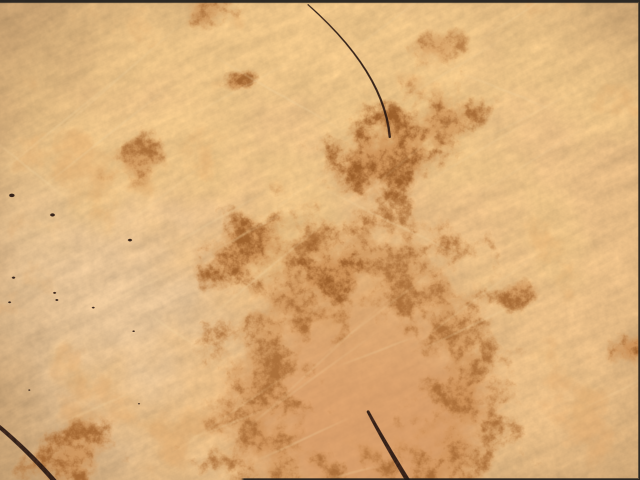
A Shadertoy shader for this texture:

```glsl
// Magnified fair skin with mottled brown pigment, pale creases and a few dark hairs.

const vec3 SKIN = vec3(0.91, 0.74, 0.525);
const vec3 SKIN_GOLD = vec3(0.925, 0.765, 0.53);
const vec3 SKIN_PALE = vec3(0.89, 0.77, 0.62);
const vec3 SKIN_SHADE = vec3(0.75, 0.60, 0.42);
const vec3 CREASE = vec3(0.94, 0.82, 0.62);
const vec3 TAN = vec3(0.81, 0.565, 0.33);
const vec3 BROWN = vec3(0.62, 0.38, 0.17);
const vec3 ROSE = vec3(0.82, 0.53, 0.35);
const vec3 HAIR = vec3(0.14, 0.08, 0.06);

// Pigment patches: centre, radius, strength
const vec4 PATCHES[11] = vec4[11](
    vec4(0.81, 0.68, 0.115, 1.0), vec4(0.92, 0.74, 0.075, 0.8),
    vec4(0.51, 0.48, 0.085, 0.95), vec4(0.69, 0.43, 0.085, 1.0),
    vec4(0.29, 0.67, 0.052, 0.75), vec4(0.50, 0.83, 0.026, 0.9),
    vec4(0.91, 0.90, 0.048, 0.6), vec4(0.43, 0.98, 0.045, 0.7),
    vec4(0.15, 0.05, 0.075, 0.85), vec4(1.31, 0.27, 0.042, 1.0),
    vec4(1.08, 0.39, 0.035, 0.8));

vec2 hash2(vec2 p) {
    vec2 q = vec2(dot(p, vec2(127.1, 311.7)), dot(p, vec2(269.5, 183.3)));
    return fract(sin(q) * 43758.55);
}

vec2 gradient(vec2 cell) {
    float a = 6.2832 * hash2(cell).x;
    return vec2(cos(a), sin(a));
}

float gradientNoise(vec2 p) {
    vec2 i = floor(p), f = fract(p);
    vec2 u = f * f * f * (f * (f * 6.0 - 15.0) + 10.0);
    vec2 e = vec2(1.0, 0.0);
    float low = mix(dot(gradient(i), f), dot(gradient(i + e), f - e), u.x);
    float high = mix(dot(gradient(i + e.yx), f - e.yx), dot(gradient(i + 1.0), f - 1.0), u.x);
    return mix(low, high, u.y);
}

float fbm(vec2 p, int octaves) {
    float sum = 0.0, amp = 0.6;
    for (int i = 0; i < octaves; i++) {
        sum += amp * gradientNoise(p);
        p = mat2(1.6, 1.2, -1.2, 1.6) * p + 7.3;
        amp *= 0.55;
    }
    return sum;
}

vec2 rotate(vec2 p, float a) {
    return vec2(cos(a) * p.x + sin(a) * p.y, cos(a) * p.y - sin(a) * p.x);
}

float softDisc(float d, float inner, float outer) {
    return 1.0 - smoothstep(inner, outer, d);
}

// x: distance to the segment, y: position along it
vec2 segment(vec2 p, vec2 a, vec2 b) {
    float t = clamp(dot(p - a, b - a) / dot(b - a, b - a), 0.0, 1.0);
    return vec2(length(p - mix(a, b, t)), t);
}

// Quadratic curve whose half width runs from w0 to w1
float hair(vec2 p, vec2 a, vec2 c, vec2 b, float w0, float w1, float blur) {
    float cover = 0.0;
    vec2 last = a;
    for (int i = 1; i <= 14; i++) {
        float t = float(i) / 14.0;
        vec2 next = mix(mix(a, c, t), mix(c, b, t), t);
        vec2 s = segment(p, last, next);
        float w = mix(w0, w1, t - (1.0 - s.y) / 14.0);
        cover = max(cover, softDisc(s.x, w - blur, w + blur));
        last = next;
    }
    return cover;
}

// Long faint lines, most of them rising to the right
float creases(vec2 p) {
    float sum = 0.0;
    for (int i = 0; i < 34; i++) {
        vec2 h = hash2(vec2(float(i), 3.7)), k = hash2(vec2(float(i), 9.1));
        float angle = k.x < 0.75 ? mix(0.25, 0.75, h.y) : mix(-0.7, -0.3, h.x);
        vec2 mid = vec2(h.x * 1.33, k.y);
        vec2 arm = vec2(cos(angle), sin(angle)) * mix(0.06, 0.22, h.y);
        vec2 s = segment(p, mid - arm, mid + arm);
        sum += softDisc(s.x, 0.0, 0.0045) * sin(3.14 * s.y) * mix(0.3, 0.9, k.x);
    }
    return min(sum, 1.0);
}

float pigment(vec2 p, float mottle) {
    float sum = 0.0;
    for (int i = 0; i < 11; i++) {
        vec4 s = PATCHES[i];
        vec2 q = rotate(p - s.xy, 0.45) * vec2(0.85, 1.3);
        sum = max(sum, s.w * softDisc(length(q) / s.z - 1.3 * mottle, 0.35, 1.25));
    }
    // Broad ragged arch across the lower middle
    float r = length((p - vec2(0.755, 0.19)) / vec2(0.22, 0.28));
    float arch = softDisc(abs(r - 1.0) - 0.9 * mottle, 0.0, 0.5);
    return max(sum, 0.72 * arch);
}

float specks(vec2 p, float blur) {
    float cover = 0.0;
    for (int i = 0; i < 11; i++) {
        vec2 h = hash2(vec2(float(i), 21.3));
        float size = mix(0.0015, 0.0045, h.x * h.x);
        float d = length((p - vec2(0.02 + 0.3 * h.y, 0.15 + 0.45 * h.x)) * vec2(0.8, 1.2));
        cover = max(cover, softDisc(d, size - blur, size + blur));
    }
    return cover;
}

void mainImage(out vec4 fragColor, in vec2 fragCoord) {
    vec2 p = fragCoord / iResolution.y;
    float right = iResolution.x / iResolution.y;
    float blur = max(0.0012, 0.7 / iResolution.y);
    float broad = fbm(p * 4.0, 4);
    float mottle = fbm(p * 15.0 + 4.0, 5);
    float fine = fbm(p * 65.0, 3);
    float fibre = fbm(rotate(p, 0.45) * vec2(7.0, 38.0), 4);

    // Skin tone, shaded towards the left and the corners
    vec3 col = mix(SKIN, SKIN_GOLD, smoothstep(0.3, 0.9, p.y + broad));
    col = mix(col, SKIN_PALE, 0.65 * softDisc(p.x + 0.6 * broad, 0.1, 0.55) * softDisc(p.y, 0.4, 0.8));
    vec2 c = (p - vec2(0.72, 0.5)) / vec2(0.72, 0.62);
    col = mix(col, SKIN_SHADE, 0.85 * smoothstep(0.75, 1.3, length(c) - 0.25 * broad));
    col *= 1.0 + 0.10 * fibre + 0.07 * fine + 0.06 * mottle;

    // Rosy field, then pigment
    float field = softDisc(length((p - vec2(0.755, 0.16)) / vec2(0.27, 0.34)) - 0.5 * broad, 0.45, 1.15);
    col = mix(col, ROSE, 0.48 * field * (1.0 - 0.6 * smoothstep(0.1, 0.45, p.y)));
    col = mix(col, TAN, 0.22 * field + 0.3 * smoothstep(0.14, 0.42, broad + 0.4 * mottle));
    float stain = pigment(p, mottle);
    col = mix(col, TAN, 0.85 * stain);
    col = mix(col, BROWN, stain * smoothstep(-0.12, 0.6, mottle + 0.7 * fine + 0.12 * stain));
    col = mix(col, CREASE, 0.38 * creases(p + 0.003 * mottle));

    // Specks and hairs
    float strands = hair(p, vec2(0.642, 0.99), vec2(0.80, 0.85), vec2(0.812, 0.715), 0.0013, 0.0025, blur);
    strands = max(strands, hair(p, vec2(-0.01, 0.118), vec2(0.06, 0.06), vec2(0.12, -0.01), 0.004, 0.005, blur));
    strands = max(strands, hair(p, vec2(0.767, 0.142), vec2(0.80, 0.08), vec2(0.855, -0.01), 0.003, 0.005, blur));
    col = mix(col, HAIR * (1.0 + 1.5 * abs(fine)), 0.92 * max(strands, specks(p, blur)));

    // Thin dark frame
    float edge = max(smoothstep(0.992, 0.996, p.y), smoothstep(right - 0.005, right - 0.002, p.x));
    edge = max(edge, softDisc(p.y, 0.002, 0.005) * smoothstep(0.5, 0.51, p.x));
    col = mix(col, vec3(0.1), 0.9 * edge);
    fragColor = vec4(clamp(col, 0.0, 1.0), 1.0);
}
```
